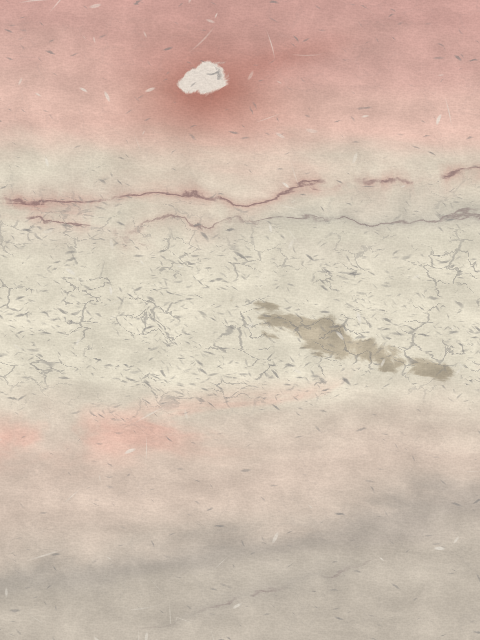
This texture is drawn by a Shadertoy shader. Its source:

```glsl
// Weathered pink and cream marble slab with veins, grey flecks and a rust halo.
#define TILT 0.20
#define FLECK_SCALE 68.0
#define FLECK_AMOUNT 0.50
#define CRACK_STRENGTH 0.42
#define VEIN_STRENGTH 0.55
#define GRAIN 0.10
#define CLOUDING 0.07
#define HALO_CENTER vec2(0.325, 0.880)
#define PATCH_CENTER vec2(0.535, 0.467)

const vec3 CREAM = vec3(0.885, 0.855, 0.780);
const vec3 BEIGE = vec3(0.840, 0.765, 0.705);
const vec3 STONE = vec3(0.765, 0.725, 0.670);
const vec3 BLUSH = vec3(0.880, 0.740, 0.685);
const vec3 ROSE  = vec3(0.800, 0.630, 0.595);
const vec3 RUST  = vec3(0.640, 0.390, 0.340);
const vec3 SLATE = vec3(0.500, 0.490, 0.485);
const vec3 OCHRE = vec3(0.690, 0.640, 0.555);
const vec3 CHALK = vec3(0.920, 0.895, 0.850);

vec2 hash2(vec2 p) {
    vec3 q = fract(vec3(p.xyx) * vec3(0.1031, 0.1030, 0.0973));
    q += dot(q, q.yzx + 33.33);
    return fract((q.xx + q.yz) * q.zy);
}

mat2 turn(float a) { return mat2(cos(a), -sin(a), sin(a), cos(a)); }

// Layered, warped sines, roughly 0 to 1
float waves(vec2 p) {
    float sum = 0.5, amp = 0.4;
    for (int i = 0; i < 6; i++) {
        p = turn(0.65) * p * 1.9 + 1.7;
        p += 0.6 * sin(p.yx * vec2(0.7, 1.1));
        sum += amp * sin(p.x) * cos(p.y);
        amp *= 0.55;
    }
    return clamp(sum, 0.0, 1.0);
}

// Cellular noise: nearest and second nearest distance
vec2 cells(vec2 p) {
    vec2 id = floor(p), f = p - id, near = vec2(9.0);
    for (int k = 0; k < 9; k++) {
        vec2 o = vec2(k % 3, k / 3) - 1.0;
        float d = length(o + hash2(id + o) - f);
        near = d < near.x ? vec2(d, near.x) : vec2(near.x, min(near.y, d));
    }
    return near;
}

// Scattered slim ellipses, one per chosen cell
float flecks(vec2 p, float scale, float thin, float spread, float density) {
    vec2 q = p * scale, id = floor(q);
    float cover = 0.0, soft = scale * thin * 0.7 / iResolution.y;
    for (int k = 0; k < 9; k++) {
        vec2 c = id + vec2(k % 3, k / 3) - 1.0;
        vec2 shape = hash2(c + 37.0), pick = hash2(c + 91.0);
        vec2 v = turn(-TILT - spread * (shape.x - 0.5)) * (q - c - hash2(c));
        v.y += 0.3 * v.x * v.x * (pick.y - 0.5);
        float d = length(v * vec2(1.0, thin)) - 0.12 - 0.4 * shape.y;
        float ink = (1.0 - smoothstep(-soft, soft, d)) * (0.4 + 0.6 * pick.y);
        cover = max(cover, ink * step(pick.x, density));
    }
    return cover;
}

float bump(float x, float width) { return exp(-x * x / (width * width)); }

// Thin line in x, soft stain in y
vec2 vein(float d, float width) {
    return vec2(1.0 - smoothstep(0.0, width + 1.0 / iResolution.y, abs(d)), exp(-abs(d) / 0.014));
}

void mainImage(out vec4 fragColor, in vec2 fragCoord) {
    vec2 p = fragCoord / iResolution.y;
    p.x += 0.375 - 0.5 * iResolution.x / iResolution.y;
    float cloud = waves(p * vec2(3.0, 7.0));
    float wisp = waves(p * vec2(9.0, 24.0) + 5.0);
    float fray = waves(p * vec2(26.0, 34.0) + 11.0);
    float y = p.y + 0.07 * (cloud - 0.5) + 0.02 * (wisp - 0.5);

    // Broad bedding colours from bottom to top
    vec3 col = mix(STONE, BEIGE, smoothstep(0.06, 0.23, y - 0.08 * p.x));
    col = mix(col, CREAM, smoothstep(0.26, 0.42, y));
    col = mix(col, BLUSH, smoothstep(0.70, 0.82, y));
    col = mix(col, ROSE, smoothstep(0.84, 1.02, y + 0.05 * p.x));
    col = mix(col, STONE, 0.45 * bump(y - 0.66 - 0.03 * p.x, 0.055) * smoothstep(0.2, 0.8, wisp));
    col = mix(col, SLATE, 0.22 * bump(y - 0.085 - 0.15 * p.x, 0.025));
    float pinkBand = bump(y - 0.325 - 0.09 * p.x, 0.035) * smoothstep(0.35, 0.75, cloud + 0.3 * (wisp - 0.4));
    col = mix(col, vec3(0.87, 0.69, 0.63), 0.75 * pinkBand);
    col *= 1.0 + CLOUDING * (wisp - 0.5) + CLOUDING * (fray - 0.5);

    // Rust halo around a pale, slate-cored hole
    vec2 h = p - HALO_CENTER;
    float halo = length(h * vec2(0.65, 1.0) + vec2(0.0, 0.015)) + 0.03 * (cloud - 0.5);
    col = mix(col, RUST, 0.62 * bump(halo, 0.062) + 0.15 * bump(halo, 0.13));
    col = mix(col, RUST, 0.25 * bump(h.y - 0.25 * h.x, 0.022) * smoothstep(0.0, 0.1, h.x) * smoothstep(0.28, 0.12, h.x));
    float hole = length(turn(0.25) * h * vec2(1.0, 2.0)) + 0.035 * (fray - 0.5) + 0.02 * (wisp - 0.5);
    col = mix(col, CHALK, 0.9 * (1.0 - smoothstep(0.032, 0.046, hole)));
    col = mix(col, SLATE, 0.65 * (1.0 - smoothstep(0.018, 0.036, hole)) * smoothstep(0.48, 0.62, fray));

    // Veins with red and grey stains
    float wander = 0.022 * (wisp - 0.5) + 0.010 * (fray - 0.5);
    float broken = smoothstep(0.2, 0.65, waves(p * vec2(14.0, 10.0) + 3.0));
    vec2 mainVein = vein(p.y - 0.685 - 0.055 * p.x + 0.026 * bump(p.x - 0.385, 0.05) + wander, 0.0025);
    vec2 leftVein = vein(p.y - 0.672 + 0.24 * p.x - wander * 1.4, 0.002) * smoothstep(0.27, 0.15, p.x);
    vec2 midVein = vein(p.y - 0.635 - 0.04 * p.x + wander * 1.3, 0.002) * smoothstep(0.16, 0.26, p.x);
    vec2 lowVein = vein(p.y + 0.05 - 0.30 * p.x - wander, 0.002) * smoothstep(0.2, 0.3, p.x) * smoothstep(0.62, 0.5, p.x);
    float redStain = mainVein.y + (0.6 * leftVein.y + 0.5 * midVein.y * smoothstep(0.45, 0.3, p.x));
    col = mix(col, vec3(0.76, 0.55, 0.51), min(0.5 * redStain * (0.3 + 0.7 * broken), 0.7));
    col = mix(col, SLATE, 0.28 * midVein.y * smoothstep(0.32, 0.48, p.x) + 0.15 * lowVein.y);
    col = mix(col, vec3(0.46, 0.37, 0.38), VEIN_STRENGTH * broken * min(mainVein.x + leftVein.x + 0.7 * midVein.x + 0.5 * lowVein.x, 1.0));

    // Ochre patch with a frayed edge
    vec2 s = turn(-0.28) * (p - PATCH_CENTER);
    float blot = length(s * vec2(0.2, 1.0 + 2.0 * max(s.x, 0.0))) + 0.025 * (wisp - 0.5) + 0.02 * (fray - 0.5);
    col = mix(col, OCHRE * (0.9 + 0.2 * fray), 0.78 * (1.0 - smoothstep(0.018, 0.027, blot)));

    // Grey flecks and hairline cracks in the cream belt
    float belt = smoothstep(0.33, 0.43, y) * smoothstep(0.73, 0.55, y);
    vec2 bent = p + 0.006 * vec2(wisp, fray);
    float density = FLECK_AMOUNT * (0.06 + belt * smoothstep(0.15, 0.75, wisp));
    col = mix(col, SLATE, 0.62 * flecks(bent, FLECK_SCALE, 4.0, 1.3, density));
    col = mix(col, SLATE, 0.45 * flecks(bent + 3.0, FLECK_SCALE * 1.7, 3.5, 1.8, density));
    vec2 net = cells((turn(-TILT) * p + 0.02 * vec2(wisp, fray)) * vec2(22.0, 46.0));
    float crack = (1.0 - smoothstep(0.02, 0.10, net.y - net.x)) * smoothstep(0.45, 0.65, waves(p * 17.0 + 8.0));
    col = mix(col, SLATE, CRACK_STRENGTH * crack * (0.12 + 0.88 * belt));

    // Chalky scratches, pale chips and fine streaked grain
    float scratched = 0.03 + 0.5 * bump(length(p - vec2(0.255, 0.09)), 0.06);
    col = mix(col, CHALK, 0.65 * flecks(p, 26.0, 16.0, 3.0, scratched));
    col = mix(col, CHALK, 0.7 * flecks(p + 7.0, 60.0, 3.0, 3.0, 0.025));
    float streak = cells(turn(-0.08) * p * vec2(110.0, 330.0)).x;
    float speck = cells(p * 290.0 + 50.0).x;
    col *= 1.0 + GRAIN * (0.5 * (streak + speck) - 0.45);
    fragColor = vec4(clamp(col, 0.0, 1.0), 1.0);
}
```
